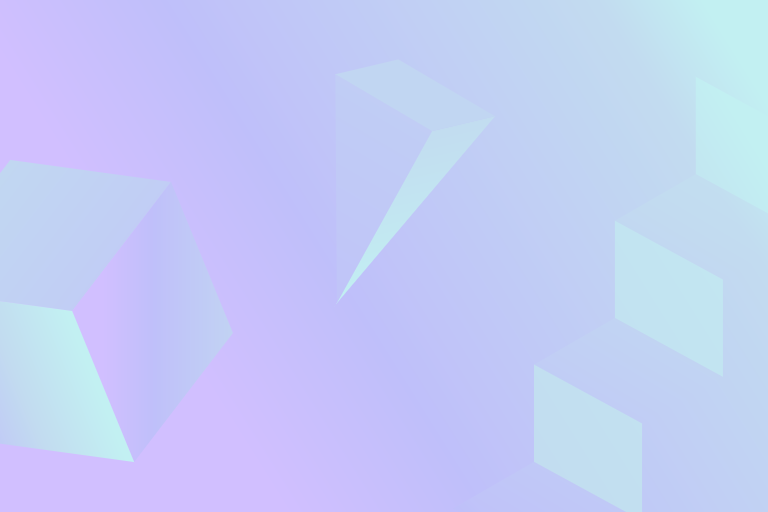
Write a WebGL 1 fragment shader that draws this background.

```glsl
precision highp float;
// Pastel lilac-to-aqua gradient with translucent cubes, a shard and a staircase.
uniform vec2 u_resolution;

float cross2(vec2 a, vec2 b) { return a.x * b.y - a.y * b.x; }

// Shared palette: 0 lilac, 1 periwinkle, 2 powder blue, 3 aqua
vec3 pastel(float t) {
  vec3 c = mix(vec3(0.82, 0.75, 1.0), vec3(0.75, 0.75, 0.98), clamp(t, 0.0, 1.0));
  c = mix(c, vec3(0.76, 0.86, 0.94), clamp(t - 1.0, 0.0, 1.0));
  return mix(c, vec3(0.76, 0.94, 0.95), clamp(t - 2.0, 0.0, 1.0));
}

// Position of q in the basis of the two edges u and v
vec2 faceCoords(vec2 q, vec2 u, vec2 v) {
  return vec2(cross2(q, v), cross2(u, q)) / cross2(u, v);
}

// Soft coverage from a signed distance, one pixel wide
float coverage(float d) { return clamp(0.5 - d * u_resolution.y, 0.0, 1.0); }

// Both shapes return face coordinates in xy and coverage in z
vec3 parallelogram(vec2 q, vec2 u, vec2 v) {
  vec2 f = faceCoords(q, u, v);
  vec2 heights = abs(cross2(u, v)) / vec2(length(v), length(u));
  vec2 d = (abs(f - 0.5) - 0.5) * heights;
  return vec3(f, coverage(max(d.x, d.y)));
}

vec3 triangle(vec2 q, vec2 u, vec2 v) {
  vec2 f = faceCoords(q, u, v);
  float area = abs(cross2(u, v));
  vec2 d = -f * area / vec2(length(v), length(u));
  float far = (f.x + f.y - 1.0) * area / length(u - v);
  return vec3(f, coverage(max(far, max(d.x, d.y))));
}

void main() {
  vec2 p = gl_FragCoord.xy / u_resolution.y;

  // Diagonal background with soft creases
  float along = dot(p, vec2(0.847, 0.53));
  float base = clamp((along - 0.47) / 0.33, 0.0, 1.0)
             + clamp((along - 0.80) / 0.72, 0.0, 1.0)
             + clamp((along - 1.52) / 0.17, 0.0, 1.0);
  vec3 color = pastel(base);

  // Staircase descending to the left
  vec2 tread = vec2(0.211, -0.115);
  vec2 drop = vec2(0.0, -0.190);
  vec2 depth = vec2(-0.158, -0.091);
  for (int i = 0; i < 3; i++) {
    vec2 q = p - vec2(1.359, 0.850) - float(i) * (drop + depth);
    vec3 top = parallelogram(q - drop, tread, depth);
    color = mix(color, pastel(base + 0.15 * (1.0 - top.x)), top.z);
    vec3 side = parallelogram(q, tread, drop);
    color = mix(color, pastel(1.3 + 0.65 * base), side.z);
  }

  // Tilted cube, three faces around its near corner
  vec2 q = p - vec2(0.141, 0.3926);
  vec2 back = vec2(0.193, 0.252);
  vec2 left = vec2(-0.314, 0.043);
  vec2 down = vec2(0.121, -0.295);
  vec3 face = parallelogram(q, back, left);
  color = mix(color, pastel(1.5 + 0.35 * face.y), face.z);
  face = parallelogram(q, back, down);
  float sheen = clamp((p.x - 0.2) * 10.0, 0.0, 1.0) + 4.4 * max(p.x - 0.297, 0.0);
  color = mix(color, pastel(sheen), face.z);
  face = parallelogram(q, left, down);
  color = mix(color, pastel(3.1 - 2.0 * face.x), face.z);

  // Pointed shard: a lid and two sides that meet at the tip
  q = p - vec2(0.844, 0.744);
  vec2 lidRight = vec2(0.123, 0.029);
  vec2 lidLeft = vec2(-0.189, 0.111);
  vec2 tip = vec2(-0.186, -0.336);
  face = triangle(q, lidLeft, tip);
  color = mix(color, pastel(1.5 - 0.35 * face.y), face.z);
  face = triangle(q, lidRight, tip);
  color = mix(color, pastel(2.05 + 0.9 * face.y), face.z);
  face = parallelogram(q, lidRight, lidLeft);
  color = mix(color, pastel(1.8), face.z);

  gl_FragColor = vec4(color, 1.0);
}
```
